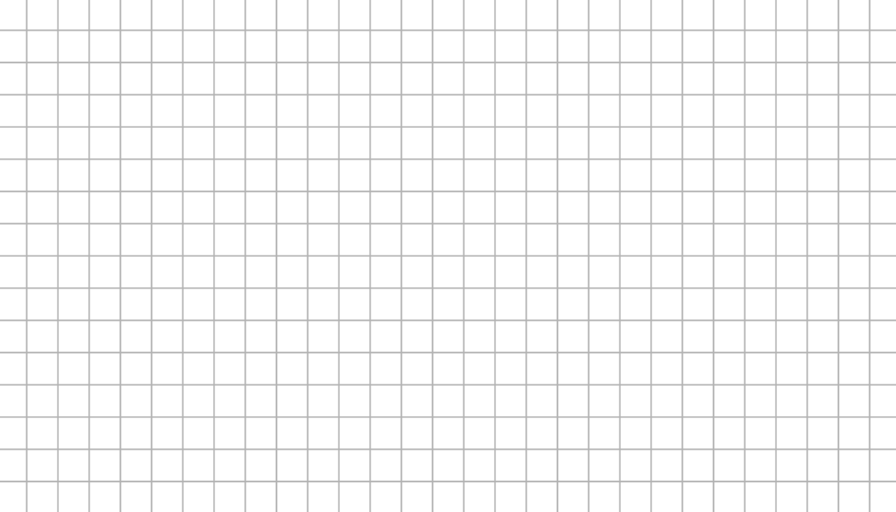
Reproduce this pattern procedurally as a Shadertoy shader.

```glsl
// Thin grey ruled grid of nearly square cells on plain white paper.

const vec2 CELL_COUNT = vec2(28.70, 15.885);  // cells across and up the canvas
const vec2 FIRST_LINE = vec2(0.856, 0.946);   // first line from lower left, in cells
const float LINE_WIDTH = 0.00174;             // fraction of canvas width
const float SOFTNESS = 1.5;                   // edge filter, in output samples
const vec3 PAPER = vec3(1.0);
const vec3 INK = vec3(0.70);

// Signed distance to the nearest line of each direction.
vec2 lineDistance(vec2 p, vec2 cell, vec2 origin) {
    vec2 q = p / cell - origin;
    return (fract(q + 0.5) - 0.5) * cell;
}

// Share of a box filter covered by a line of the given width.
vec2 lineCoverage(vec2 d, float width, float blur) {
    vec2 upper = min(d + 0.5 * blur, vec2(0.5 * width));
    vec2 lower = max(d - 0.5 * blur, vec2(-0.5 * width));
    return clamp((upper - lower) / blur, 0.0, 1.0);
}

void mainImage(out vec4 fragColor, in vec2 fragCoord) {
    // Both axes are measured in canvas widths.
    vec2 canvas = vec2(1.0, iResolution.y / iResolution.x);
    vec2 p = fragCoord / iResolution.x;
    float blur = SOFTNESS / iResolution.x;

    // Vertical and horizontal rules
    vec2 d = lineDistance(p, canvas / CELL_COUNT, FIRST_LINE);
    vec2 cover = lineCoverage(d, LINE_WIDTH, blur);

    // Crossings keep the same ink tone
    float ink = 1.0 - (1.0 - cover.x) * (1.0 - cover.y);
    fragColor = vec4(mix(PAPER, INK, ink), 1.0);
}
```
